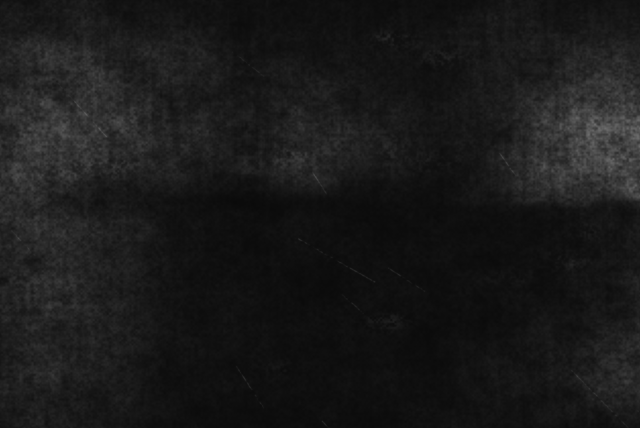
Reproduce this texture procedurally as a Shadertoy shader.

```glsl
float hash(vec2 p) {
    return fract(sin(dot(p, vec2(127.1, 311.7))) * 43758.5453);
}

float noise(vec2 p) {
    vec2 cell = floor(p), f = fract(p);
    f = f * f * (3.0 - 2.0 * f);
    float low = mix(hash(cell), hash(cell + vec2(1, 0)), f.x);
    float high = mix(hash(cell + vec2(0, 1)), hash(cell + vec2(1, 1)), f.x);
    return mix(low, high, f.y);
}

float fbm(vec2 p, int octaves) {
    float sum = 0.0, weight = 0.5, total = 0.0;
    for (int i = 0; i < octaves; i++) {
        sum += weight * noise(p);
        total += weight;
        p = mat2(1.6, 1.2, -1.2, 1.6) * p + 17.3;
        weight *= 0.55;
    }
    return sum / total;
}

float glow(vec2 p, vec2 center, vec2 radius) {
    vec2 d = (p - center) / radius;
    return exp(-dot(d, d));
}

// Broad worn areas, brightest at the sides
float wornTone(vec2 uv, float ragged) {
    float tone = 0.014;
    tone += 0.100 * glow(uv, vec2(0.00, 0.35), vec2(0.20, 0.50));
    tone += 0.095 * glow(uv, vec2(0.15, 0.75), vec2(0.24, 0.20));
    tone += 0.075 * glow(uv, vec2(0.48, 0.66), vec2(0.15, 0.15));
    tone += 0.050 * glow(uv, vec2(0.80, 0.92), vec2(0.12, 0.08));
    tone += 0.085 * glow(uv, vec2(1.02, 0.22), vec2(0.13, 0.28));
    tone += 0.035 * glow(uv, vec2(0.82, 0.10), vec2(0.12, 0.12));
    float ledge = smoothstep(0.505, 0.545, uv.y + 0.03 * (ragged - 0.5));
    tone += 0.185 * ledge * glow(uv, vec2(0.96, 0.67), vec2(0.16, 0.19));
    return tone * (1.0 - 0.75 * glow(uv, vec2(0.45, 0.52), vec2(0.28, 0.045)));
}

// Small pale rubbed spots, wider than tall
float smudges(vec2 p, float aspect) {
    float sum = 0.0;
    for (int i = 0; i < 14; i++) {
        float id = float(i);
        vec2 center = vec2(hash(vec2(id, 1.7)) * aspect, hash(vec2(id, 5.3)));
        sum += hash(vec2(id, 9.1)) * glow(p, center, vec2(0.045, 0.018));
    }
    return sum;
}

float segment(vec2 p, vec2 a, vec2 b, float width) {
    vec2 along = b - a;
    float t = clamp(dot(p - a, along) / dot(along, along), 0.0, 1.0);
    return exp(-pow(length(p - a - along * t) / width, 2.0));
}

// Faint slanted scratches
float scratches(vec2 p, float aspect) {
    float sum = 0.0;
    for (int i = 0; i < 12; i++) {
        float id = float(i);
        vec2 start = vec2(hash(vec2(id, 21.3)) * aspect, hash(vec2(id, 33.9)));
        float angle = mix(-1.0, -0.45, hash(vec2(id, 41.2)));
        float reach = mix(0.06, 0.22, hash(vec2(id, 52.6)));
        vec2 end = start + reach * vec2(cos(angle), sin(angle));
        sum += segment(p, start, end, 0.0018);
    }
    return sum;
}

void mainImage(out vec4 fragColor, in vec2 fragCoord) {
    vec2 uv = fragCoord / iResolution.xy;
    vec2 p = fragCoord / iResolution.y;
    float aspect = iResolution.x / iResolution.y;

    // Cloudy wear with horizontal and vertical streaks
    float cloud = fbm(p * vec2(7.0, 9.0), 6);
    float patches = fbm(p * 26.0 + 8.0, 4);
    float rows = fbm(p * vec2(9.0, 70.0) + 31.0, 3);
    float columns = fbm(p * vec2(80.0, 8.0) + 57.0, 3);
    float weave = 0.5 * (rows + columns);

    // Fine soft grain
    float grain = 0.55 * noise(p * 120.0) + 0.45 * noise(p * 210.0 + 11.0);

    float wear = 0.15 + 0.75 * smoothstep(0.2, 0.75, cloud)
               + 0.65 * (patches - 0.5) + 0.9 * (weave - 0.5);
    wear = max(wear + 0.45, 0.1);
    float tone = wornTone(uv, cloud) * wear * mix(0.55, 1.45, grain);

    // Rubbed marks broken up by the grain
    float broken = smoothstep(0.35, 0.75, 0.5 * (patches + grain));
    tone += 0.11 * smudges(p, aspect) * broken;
    tone += 0.10 * scratches(p, aspect) * broken;

    float blackBase = 0.036 + 0.022 * grain * patches;
    fragColor = vec4(vec3(blackBase + tone), 1.0);
}
```
